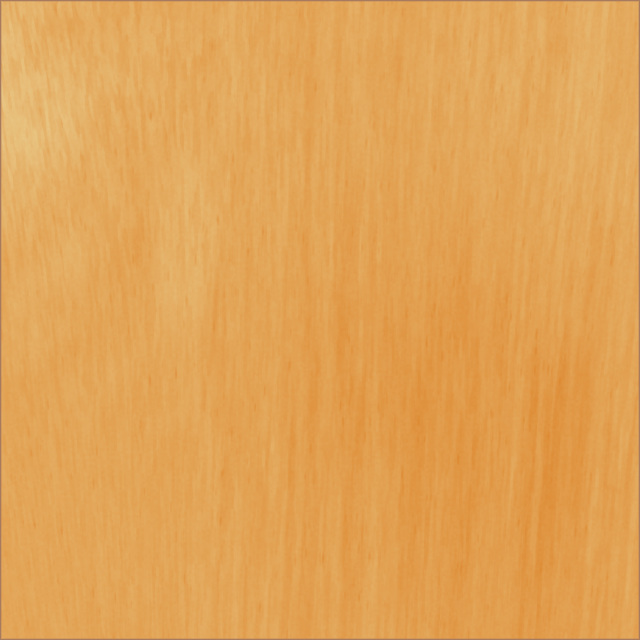
Reproduce this texture procedurally as a Shadertoy shader.

```glsl
vec2 hash2(vec2 cell) {
    vec3 q = fract(cell.xyx * vec3(0.1031, 0.1030, 0.0973));
    q += dot(q, q.yzx + 33.33);
    return fract((q.xx + q.yz) * q.zy);
}

// Cellular noise: random cell tones blended by distance, centred on zero
float cellTone(vec2 p, float crispness) {
    vec2 cell = floor(p);
    float total = 0.0;
    float weights = 0.0;
    for (int j = -1; j <= 1; j++) {
        for (int i = -1; i <= 1; i++) {
            vec2 id = cell + vec2(i, j);
            vec2 d = id + 0.15 + 0.7 * hash2(id) - p;
            float w = exp(-crispness * dot(d, d));
            total += w * hash2(id + 71.0).x;
            weights += w;
        }
    }
    return total / weights - 0.5;
}

// Sparse elongated dashes, one candidate per cell
float pores(vec2 p, float density) {
    vec2 cell = floor(p);
    float mark = 0.0;
    for (int j = -1; j <= 1; j++) {
        for (int i = -1; i <= 1; i++) {
            vec2 id = cell + vec2(i, j);
            vec2 pick = hash2(id + 19.0);
            float dash = 1.0 - smoothstep(0.1, 0.55, length(id + hash2(id) - p));
            mark = max(mark, dash * step(pick.x, density) * (0.3 + 0.7 * pick.y));
        }
    }
    return mark;
}

float glow(vec2 uv, vec2 centre, vec2 radius) {
    vec2 d = (uv - centre) / radius;
    return exp(-dot(d, d));
}

// Straightens the fibres, which fan out slightly across the board
vec2 fibreSpace(vec2 uv) {
    float tilt = mix(-0.13, 0.03, smoothstep(0.0, 0.4, uv.x));
    tilt += 0.06 * smoothstep(0.6, 0.9, uv.x);
    float sway = 0.002 * sin(7.0 * uv.y + 5.0 * uv.x);
    return vec2(uv.x - tilt * (uv.y - 0.5) + sway, uv.y);
}

// Broad light and dark areas of the board
float boardTone(vec2 uv) {
    float tone = 0.40 + 0.20 * (uv.y - 0.5);
    tone += 0.62 * glow(uv, vec2(0.0, 0.83), vec2(0.10, 0.13));
    tone += 0.24 * glow(uv, vec2(0.04, 0.78), vec2(0.30, 0.33));
    tone += 0.14 * glow(uv, vec2(0.90, 0.82), vec2(0.25, 0.30));
    tone += 0.14 * glow(uv, vec2(0.15, 0.05), vec2(0.35, 0.25));
    tone -= 0.40 * glow(uv, vec2(0.64, 0.40), vec2(0.22, 0.30));
    tone -= 0.40 * glow(uv, vec2(0.87 + 0.13 * (uv.y - 0.3), 0.28), vec2(0.06, 0.28));
    return tone;
}

// Diagonal figure at the left, closing in a pale arch
float figureTone(vec2 uv) {
    float across = uv.y - 0.85 * uv.x;
    float warp = 0.8 * sin(9.0 * uv.x + 4.0 * uv.y) + 0.5 * sin(19.0 * uv.y - 6.0 * uv.x);
    float bands = sin(29.0 * across + warp) + 0.5 * sin(53.0 * across - 1.4 * warp);
    float fade = (1.0 - smoothstep(0.12, 0.34, uv.x)) * smoothstep(0.25, 0.6, uv.y);
    vec2 arch = (uv - vec2(0.295 + 0.1 * (uv.y - 0.62), 0.62)) / vec2(0.055, 0.14);
    float pale = 1.0 - smoothstep(0.6, 1.35, length(arch));
    float shade = glow(uv, vec2(0.20, 0.68), vec2(0.05, 0.13));
    return 0.10 * bands * fade + 0.22 * pale - 0.14 * shade;
}

// Thin leaning growth line with a softly fading length
float seam(vec2 uv, vec2 centre, float slope, float reach, float width) {
    vec2 d = uv - centre;
    float side = d.x - slope * d.y + 0.003 * sin(23.0 * d.y);
    return exp(-side * side / (width * width) - d.y * d.y / (reach * reach));
}

// Long streaks run through the middle and right, short flecks upper left
float fibreTone(vec2 fibre, float fleck) {
    float streak = smoothstep(0.15, 0.42, fibre.x);
    float tone = mix(0.08, 0.24, streak) * cellTone(fibre * vec2(26.0, 1.2), 4.5);
    tone += mix(0.07, 0.30, streak) * cellTone(fibre * vec2(75.0, 2.6) + 13.0, 6.0);
    tone += mix(0.16, 0.28, streak) * cellTone(fibre * vec2(150.0, 9.0) + 37.0, 7.0);
    tone += mix(0.26, 0.62, fleck) * cellTone(fibre * vec2(215.0, 34.0) + 59.0, 8.0);
    return tone;
}

void mainImage(out vec4 fragColor, in vec2 fragCoord) {
    vec2 uv = fragCoord / iResolution.xy;
    vec2 fibre = fibreSpace(uv);
    float fleck = glow(uv, vec2(0.0, 0.95), vec2(0.32, 0.35));

    // Wood tone from large figure down to fine fibre
    float tone = boardTone(uv) + figureTone(uv) + fibreTone(fibre, fleck);
    tone += 0.16 * cellTone(uv * 230.0, 7.0);
    tone -= 0.30 * seam(uv, vec2(0.335, 0.50), 0.13, 0.20, 0.005);
    tone -= 0.16 * seam(uv, vec2(0.83, 0.38), 0.14, 0.22, 0.009);
    tone += 0.16 * seam(uv, vec2(0.81, 0.34), 0.14, 0.25, 0.007);
    tone -= 0.40 * pores(fibre * vec2(190.0, 42.0), 0.03);
    tone -= 0.28 * pores(fibre * vec2(210.0, 55.0) + 83.0, 0.03 + 0.1 * fleck);

    vec3 amber = vec3(0.88, 0.60, 0.28);
    vec3 honey = vec3(0.90, 0.71, 0.43);
    vec3 color = mix(amber, honey, clamp(tone, -0.5, 1.6));

    // Thin brown rim
    vec3 rimBrown = vec3(0.66, 0.48, 0.37);
    vec2 inset = min(uv, 1.0 - uv);
    float rim = 1.0 - smoothstep(0.0012, 0.0030, min(inset.x, inset.y));
    fragColor = vec4(mix(color, rimBrown, rim), 1.0);
}
```
